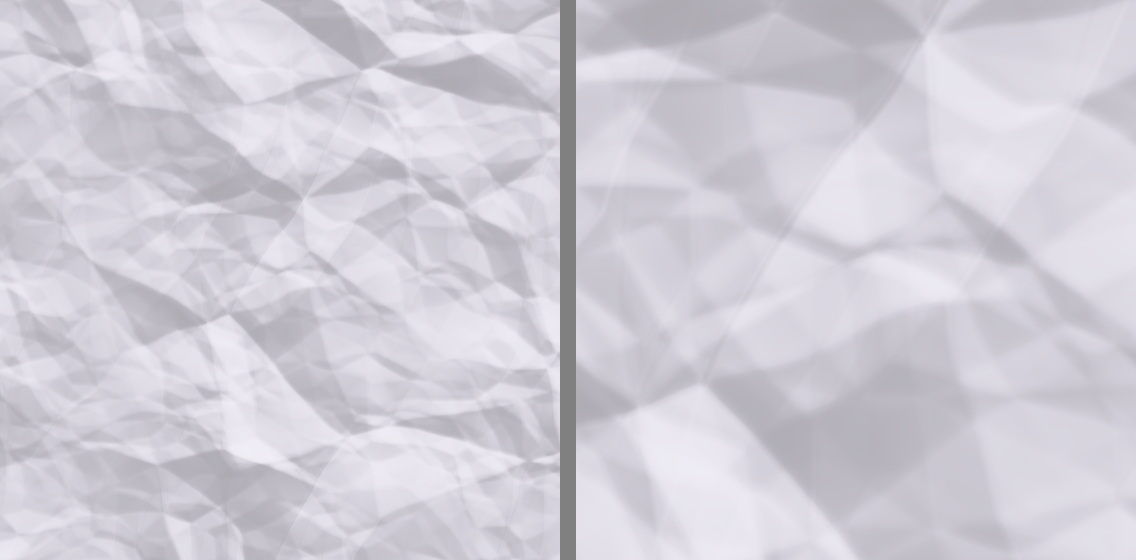
Left, the full canvas; right, a detail of the centre.
This texture is drawn by a three.js fragment shader. Its source:

```glsl
// Crumpled white paper: folded facets and creases under soft light from above.
varying vec2 vUv;

const vec3 SHADOW = vec3(0.655, 0.645, 0.675);
const vec3 PAPER = vec3(0.825, 0.815, 0.855);
const vec3 HIGHLIGHT = vec3(0.955, 0.945, 0.975);
const vec2 LIGHT_DIR = vec2(0.30, 0.954);
const int FOLD_LAYERS = 5;
const float FOLD_SCALE = 2.6;      // cells across the canvas in the largest layer
const float FOLD_LACUNARITY = 1.55;
const float FOLD_GAIN = 0.80;      // slope kept from one layer to the next
const float FOLD_TURN = 1.9;       // rotation between layers, radians
const float JITTER = 0.80;
const float CREASE_WIDTH = 0.0045;
const float CONTRAST = 0.31;
const float CREASE_SHADE = 0.40;   // darkens valleys, brightens ridges
const float TONE_AMOUNT = 0.35;
const float GRAIN_AMOUNT = 0.03;

vec2 hash2(vec2 p) {
  vec3 q = fract(p.xyx * vec3(0.1031, 0.1030, 0.0973));
  q += dot(q, q.yzx + 33.33);
  return fract((q.xx + q.yz) * q.zy);
}

float cornerGradient(vec2 cell, vec2 offset) {
  return dot(hash2(cell) * 2.0 - 1.0, offset);
}

float gradientNoise(vec2 p) {
  vec2 i = floor(p);
  vec2 f = fract(p);
  vec2 u = f * f * f * (f * (f * 6.0 - 15.0) + 10.0);
  vec2 e = vec2(1.0, 0.0);
  float low = mix(cornerGradient(i, f), cornerGradient(i + e, f - e), u.x);
  float high = mix(cornerGradient(i + e.yx, f - e.yx),
                   cornerGradient(i + e.xx, f - e.xx), u.x);
  return mix(low, high, u.y);
}

// Difference of the two nearest squared distances: flat facets, straight creases
float facetHeight(vec2 p) {
  vec2 cell = floor(p);
  vec2 f = fract(p);
  float nearest = 8.0;
  float second = 8.0;
  for (int y = -1; y <= 1; y++) {
    for (int x = -1; x <= 1; x++) {
      vec2 g = vec2(float(x), float(y));
      vec2 d = g + 0.5 + JITTER * (hash2(cell + g) - 0.5) - f;
      float dist = dot(d, d);
      second = min(second, max(nearest, dist));
      nearest = min(nearest, dist);
    }
  }
  return second - nearest;
}

// Bends the creases so that facets are not perfectly straight
vec2 bend(vec2 p) {
  vec2 broad = vec2(gradientNoise(p * 3.0), gradientNoise(p * 3.0 + 17.3));
  vec2 fine = vec2(gradientNoise(p * 11.0 + 5.1), gradientNoise(p * 11.0 + 41.7));
  return p + 0.06 * broad + 0.012 * fine;
}

// Ridge and valley layers of decreasing size, each fading in and out
float paperHeight(vec2 p) {
  vec2 q = bend(p);
  float height = 0.0;
  float scale = FOLD_SCALE;
  float slope = 1.0;
  for (int i = 0; i < FOLD_LAYERS; i++) {
    float angle = FOLD_TURN * float(i) + 0.6;
    float c = cos(angle);
    float s = sin(angle);
    vec2 r = mat2(c, s, -s, c) * q * scale * vec2(1.0) + 37.0 * float(i + 1);
    r.y *= 0.78;
    float strength = mix(0.3, 1.25,
      smoothstep(-0.3, 0.35, gradientNoise(r * 0.6 + 9.4)));
    height += slope * strength * facetHeight(r) / scale;
    scale *= FOLD_LACUNARITY;
    slope *= -FOLD_GAIN;
  }
  return height;
}

void main() {
  // Slope towards the light and curvature, from samples spanning the crease width
  vec2 along = LIGHT_DIR * CREASE_WIDTH;
  vec2 across = vec2(-along.y, along.x) * 0.6;
  float front = paperHeight(vUv + along + across) + paperHeight(vUv + along - across);
  float back = paperHeight(vUv - along + across) + paperHeight(vUv - along - across);
  float slope = (back - front) / (4.0 * CREASE_WIDTH);
  float curvature = (front + back - 4.0 * paperHeight(vUv)) / (4.0 * CREASE_WIDTH);

  // Broad tone and faint paper grain
  float light = CONTRAST * (slope - CREASE_SHADE * curvature);
  light += TONE_AMOUNT * gradientNoise(vUv * 2.3 + 3.7);
  light += GRAIN_AMOUNT * gradientNoise(vUv * 85.0);

  // Soft limit, then colour ramp
  light /= sqrt(1.0 + light * light);
  vec3 color = mix(PAPER, SHADOW, max(-light, 0.0));
  color = mix(color, HIGHLIGHT, max(light, 0.0));
  gl_FragColor = vec4(color, 1.0);
}
```
